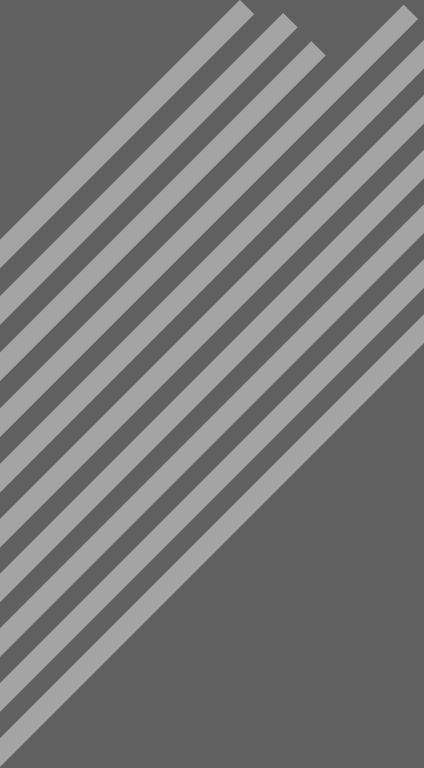
A Shadertoy shader for this background:

```glsl
// Coverage of the range [start, end] along one diagonal axis
float band(float value, float start, float end, float blur) {
    float inside = min(value - start, end - value);
    return clamp(inside / blur + 0.5, 0.0, 1.0);
}

void mainImage(out vec4 fragColor, in vec2 fragCoord) {
    // Height-based units measured from the top left corner
    vec2 p = vec2(fragCoord.x, iResolution.y - fragCoord.y) / iResolution.y;
    float across = p.x + p.y;
    float along = p.x - p.y;
    float blur = 1.414 / iResolution.y;

    // Parallel diagonal bars with slightly uneven spacing
    float bars = 0.0;
    for (int i = 0; i < 10; i++) {
        float n = float(i);
        float start = 0.3121 + 0.0724 * n + 0.0025 * sin(0.5 * n);

        // The upper bars stop short with square ends
        float tip = i < 1 ? 0.3125 : i < 3 ? 0.352 : i < 4 ? 0.5195 : 2.0;
        float bar = band(across, start, start + 0.0374, blur)
                  * band(along, -2.0, tip, blur);
        bars = max(bars, bar);
    }

    vec3 darkGray = vec3(0.378);
    vec3 lightGray = vec3(0.643);
    fragColor = vec4(mix(darkGray, lightGray, bars), 1.0);
}
```
